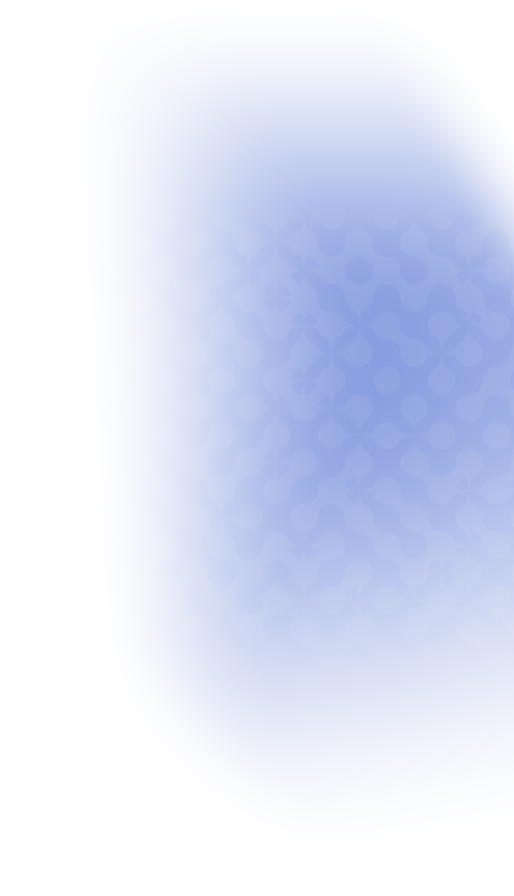
Write a Shadertoy shader that draws this background.

```glsl
#define PAPER vec3(0.997, 0.998, 1.0)
#define DEEP_BLUE vec3(0.55, 0.63, 0.88)
#define TILE 0.0307
#define PATTERN_ORIGIN vec2(0.3086, 0.3633)
#define PATTERN_STRENGTH 0.065
#define PINCH_CHANCE 0.35
#define CORNER_POINT vec2(0.5755, 0.2214)
#define LOWER_POINT vec2(0.104, 0.755)

float hash(vec2 p) {
    vec3 q = fract(vec3(p.xyx) * 0.1031);
    q += dot(q, q.yzx + 33.33);
    return fract((q.x + q.y) * q.z);
}

// Soft blue cloud: broad ramps multiplied along each side
float cloud(vec2 p) {
    float start = 0.078 + 0.0625 * (p.y - 0.26);
    float width = mix(0.339, 0.215, smoothstep(0.0, 0.39, abs(p.y - 0.378)));
    float left = smoothstep(start, start + width, p.x);
    float top = smoothstep(-0.0065, 0.365, p.y);
    float bottom = 1.0 - smoothstep(0.404, 0.964, p.y + 0.15 * (p.x - 0.39));
    float corner = smoothstep(-0.039, 0.072, dot(p - CORNER_POINT, vec2(-0.867, 0.498)));
    float lower = smoothstep(-0.033, 0.078, dot(p - LOWER_POINT, vec2(0.68, -0.733)));
    float right = 1.0 - 0.14 * smoothstep(0.417, 0.6, p.x);
    return left * top * bottom * corner * lower * right;
}

// Distance in tile units to the linked dots; negative inside
float linkedDots(vec2 p) {
    vec2 cell = floor(p);
    vec2 f = p - cell;

    // Mirror so that dots lie at (1,0) and (0,1), gaps at (0,0) and (1,1)
    float parity = mod(cell.x + cell.y, 2.0);
    vec2 q = vec2(parity > 0.5 ? f.x : 1.0 - f.x, f.y);
    float dots = min(length(q - vec2(1.0, 0.0)), length(q - vec2(0.0, 1.0))) - 0.5;
    float gaps = 0.5 - min(length(q), length(q - 1.0));
    float d = hash(cell + 17.0) < 0.7 ? dots : gaps;

    // Petals that taper to a point at some of the gaps
    for (int i = 0; i < 2; i++) {
        vec2 side = vec2(float(i));
        vec2 gap = cell + vec2(parity > 0.5 ? side.x : 1.0 - side.x, side.y);
        vec2 a = abs(q - side);
        float reach = max(a.x, a.y);
        float petal = min(a.x, a.y) - 0.5 * reach * reach;
        if (hash(gap + 51.0) < PINCH_CHANCE) d = min(d, petal);
    }
    return d;
}

void mainImage(out vec4 fragColor, in vec2 fragCoord) {
    // Canvas-height units, measured downward from the top left
    vec2 p = vec2(fragCoord.x, iResolution.y - fragCoord.y) / iResolution.y;
    float depth = cloud(p);

    // Faint pattern, faded at its upper and lower ends
    float edge = 1.0 / (TILE * iResolution.y);
    float mask = 1.0 - smoothstep(-edge, edge, linkedDots((p - PATTERN_ORIGIN) / TILE));
    mask *= smoothstep(0.21, 0.26, p.y) * (1.0 - smoothstep(0.66, 0.8, p.y));
    depth *= 1.0 + PATTERN_STRENGTH * (0.45 - mask) * smoothstep(0.2, 0.26, p.y);

    fragColor = vec4(mix(PAPER, DEEP_BLUE, depth), 1.0);
}
```
